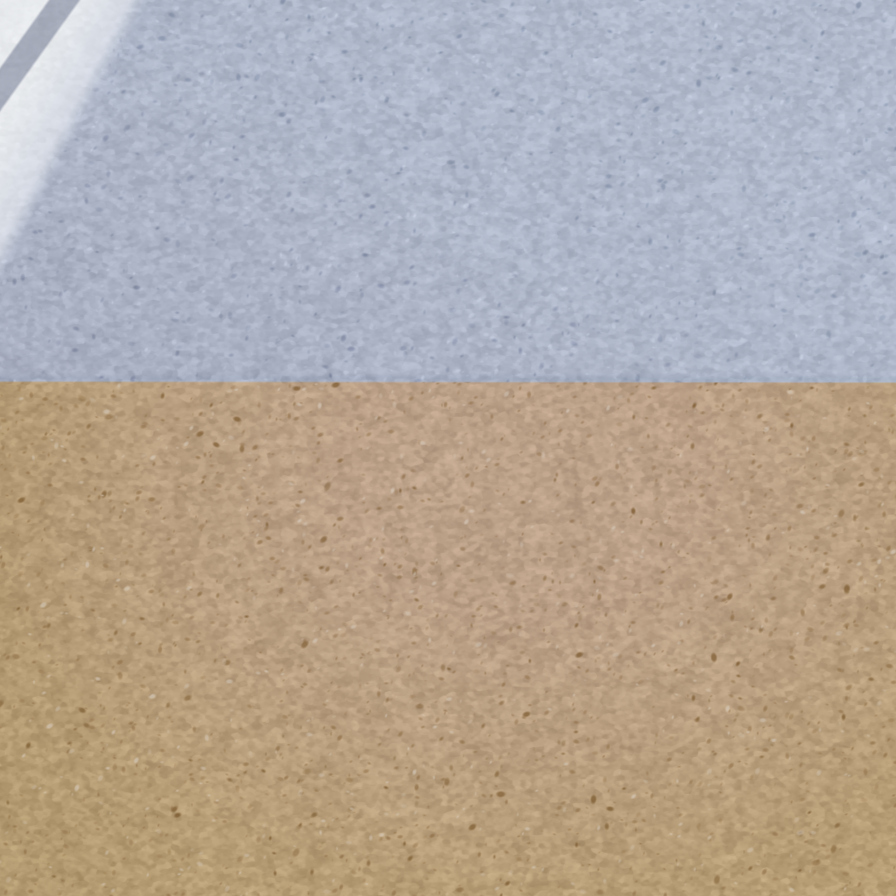
Write a WebGL 1 fragment shader that draws this texture.

```glsl
precision highp float;

uniform vec2 u_resolution;

#define HORIZON 0.574
#define GLARE_BASE 0.703
#define GLARE_SLOPE 1.9
#define STRIPE_BASE 0.876
#define STRIPE_SLOPE 1.39
#define STRIPE_WIDTH 0.028
#define WALL_GRAIN 0.10
#define FLOOR_GRAIN 0.115
#define FLECK_SCALE 76.0

vec3 hash3(vec2 p) {
  vec3 q = fract(p.xyx * vec3(0.1031, 0.1030, 0.0973));
  q += dot(q, q.yxz + 33.33);
  return fract((q.xxy + q.yzz) * q.zyx);
}

// Smooth cellular tone: nearby cell values blended by distance, about -0.5 to 0.5
float cellTone(vec2 p) {
  vec2 cell = floor(p);
  vec2 f = fract(p);
  float sum = 0.0;
  float total = 0.0;
  for (int j = -1; j <= 1; j++) {
    for (int i = -1; i <= 1; i++) {
      vec2 o = vec2(float(i), float(j));
      vec3 h = hash3(cell + o);
      vec2 d = o + h.xy - f;
      float w = exp(-6.0 * dot(d, d));
      sum += w * (h.z - 0.5);
      total += w;
    }
  }
  return sum / total;
}

// Sparse, slightly elongated chips, one at most per cell
float flecks(vec2 p, float rarity, float size, float soft) {
  vec2 cell = floor(p);
  vec2 f = fract(p);
  float mask = 0.0;
  for (int j = -1; j <= 1; j++) {
    for (int i = -1; i <= 1; i++) {
      vec2 o = vec2(float(i), float(j));
      vec3 h = hash3(cell + o + 17.0);
      vec3 g = hash3(cell + o + 91.0);
      vec2 d = o + h.xy - f;
      float a = g.x * 2.2 - 0.5;
      d = vec2(d.x * cos(a) + d.y * sin(a), d.y * cos(a) - d.x * sin(a));
      float r = size * (0.5 + g.y * g.y);
      float chip = 1.0 - smoothstep(r - soft, r + soft, length(d * vec2(0.8, 1.25)));
      mask = max(mask, chip * step(h.z, rarity) * (0.35 + 0.65 * g.z));
    }
  }
  return mask;
}

float grain(vec2 p) {
  vec2 s = p * vec2(0.8, 1.1);
  return 0.30 * cellTone(s * 85.0) + 0.75 * cellTone(s * 175.0 + 40.0)
       + 0.35 * cellTone(s * 260.0 + 70.0) + 0.10 * cellTone(p * 24.0 + 9.0);
}

vec3 wall(vec2 p, float tone) {
  vec3 shade = vec3(0.66, 0.685, 0.755);
  vec3 lit = vec3(0.69, 0.728, 0.797);
  float light = smoothstep(0.0, 1.0, 0.6 * p.x + 1.1 * (p.y - HORIZON) + 0.15);
  vec3 col = mix(shade, lit, light) + tone * WALL_GRAIN;
  col -= vec3(0.13, 0.125, 0.10) * flecks(p * 92.0, 0.17, 0.20, 0.18);
  col += 0.06 * flecks(p * 105.0 + 30.0, 0.12, 0.20, 0.16);

  // Bright slanted light with a soft outer edge and a thin shadow stripe
  float glareDist = (p.y - GLARE_BASE - GLARE_SLOPE * p.x)
                  / length(vec2(1.0, GLARE_SLOPE));
  float glare = smoothstep(-0.010, 0.014, glareDist);
  vec3 white = mix(vec3(0.83, 0.85, 0.89), vec3(0.91, 0.92, 0.93),
                   smoothstep(0.0, 0.08, glareDist));
  col = mix(col, white + tone * 0.04, glare);
  float stripeDist = (p.y - STRIPE_BASE - STRIPE_SLOPE * p.x)
                   / length(vec2(1.0, STRIPE_SLOPE));
  float stripe = 1.0 - smoothstep(-0.002, 0.002,
                 abs(stripeDist - 0.5 * STRIPE_WIDTH) - 0.5 * STRIPE_WIDTH);
  return mix(col, vec3(0.65, 0.67, 0.73) + tone * 0.04, stripe);
}

vec3 ground(vec2 p, float tone) {
  // Pinkish near the upper centre, ochre towards the left and the bottom
  vec3 ochre = vec3(0.715, 0.615, 0.45);
  vec3 rose = vec3(0.735, 0.63, 0.535);
  vec2 q = (p - vec2(0.58, 0.47)) / vec2(0.68, 0.52);
  float warmth = 1.0 - smoothstep(0.15, 1.15, length(q));
  vec3 col = mix(ochre, rose, warmth);
  col -= 0.012 * (1.0 - smoothstep(0.0, 0.3, p.x));
  col += tone * FLOOR_GRAIN * vec3(1.0, 1.0, 0.95);

  float coarse = flecks(p * FLECK_SCALE, 0.07, 0.20, 0.14);
  float fine = flecks(p * FLECK_SCALE * 1.6 + 50.0, 0.15, 0.22, 0.20);
  col = mix(col, vec3(0.47, 0.34, 0.17), 0.75 * coarse);
  col = mix(col, vec3(0.54, 0.41, 0.25), 0.6 * fine);
  float pale = flecks(p * FLECK_SCALE * 1.25 + 80.0, 0.09, 0.19, 0.15);
  return mix(col, vec3(0.85, 0.81, 0.76), 0.6 * pale);
}

void main() {
  vec2 p = gl_FragCoord.xy / u_resolution;
  float tone = grain(p);
  float edge = HORIZON - 0.001 * p.x;
  float soft = max(0.0015, 1.0 / u_resolution.y);
  vec3 col = mix(ground(p, tone), wall(p, tone), smoothstep(-soft, soft, p.y - edge));

  // Faint contact shadow just above the seam
  float seam = (p.y - edge - 0.004) / 0.004;
  col -= vec3(0.035, 0.03, 0.025) * exp(-seam * seam);
  gl_FragColor = vec4(clamp(col, 0.0, 1.0), 1.0);
}
```
